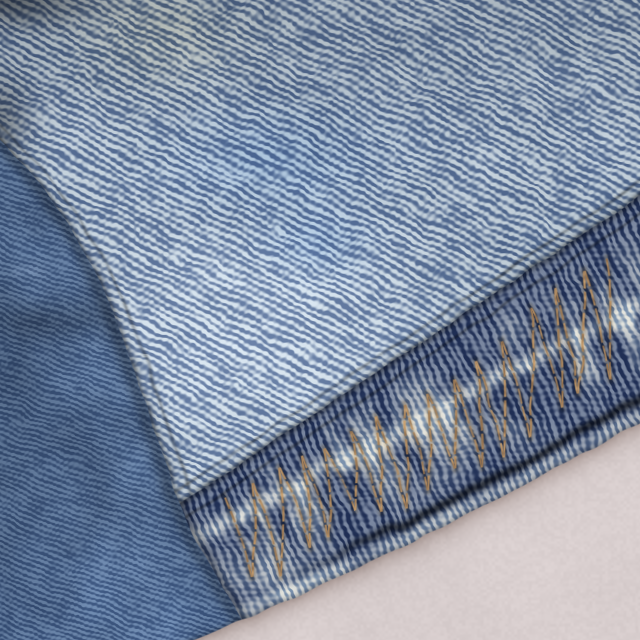
Give the GLSL for this texture, as a WebGL 2 fragment shader.

```glsl
#version 300 es
precision highp float;
uniform vec2 u_resolution;
out vec4 fragColor;

float hash(vec2 p) { return fract(sin(dot(p, vec2(127.1, 311.7))) * 43758.5453); }

float noise(vec2 p) {
  vec2 i = floor(p), f = fract(p);
  f = f * f * (3.0 - 2.0 * f);
  return mix(mix(hash(i), hash(i + vec2(1, 0)), f.x),
             mix(hash(i + vec2(0, 1)), hash(i + vec2(1, 1)), f.x), f.y);
}

float fbm(vec2 p) {
  return 0.53 * noise(p) + 0.30 * noise(p * 2.1 + 7.1) + 0.17 * noise(p * 4.3 + 3.7);
}

float line(float d, float width) { return exp(-d * d / (width * width)); }

float blob(vec2 p, vec2 center, vec2 size) {
  vec2 d = (p - center) / size;
  return exp(-dot(d, d));
}

// Diagonal weave: straight ribs of uneven thread, crossed by fine nubs
float twill(vec2 p, vec2 normal, float freq) {
  normal = normalize(normal);
  vec2 q = vec2(dot(p, normal), dot(p, vec2(-normal.y, normal.x))) * freq;
  q.x += 0.7 * noise(p * 17.0) + 0.35 * noise(p * 60.0);
  float rib = sin(6.2832 * q.x + 0.9 * noise(q * 1.3));
  float nub = sin(6.2832 * (q.y * 1.1 + q.x * 0.5) + 3.0 * noise(q * 0.6));
  float yarn = noise(q * vec2(2.0, 0.45)) + noise(q * vec2(2.6, 1.9) + 9.0) - 1.0;
  return smoothstep(-1.2, 1.2, rib * (0.65 + 0.6 * noise(p * 33.0)) + 0.28 * nub + 1.1 * yarn);
}

float streakY(float x) { return 0.167 + 0.53 * (x - 0.325); }

vec2 peak(float k) {
  float x = 0.354 + 0.0395 * k + 0.012 * (hash(vec2(k, 4.0)) - 0.5);
  return vec2(x, streakY(x) + 0.036 + 0.06 * smoothstep(0.72, 0.9, x) + 0.012 * hash(vec2(k, 8.0)));
}

vec3 lightPanel(vec2 p, float seam, float band) {
  float fade = fbm(p * vec2(6.0, 9.0) + 3.0) * 0.7 + 0.3 * fbm(p * 28.0);
  float bleach = 0.75 * blob(p, vec2(0.36, 0.47), vec2(0.32, 0.22)) + 0.9 * (fade - 0.5);
  float weave = twill(p, vec2(0.45, 0.89), 88.0);
  vec3 col = mix(vec3(0.31, 0.40, 0.55) + 0.13 * bleach, vec3(0.76, 0.81, 0.85) + 0.12 * bleach, weave);
  // Blue and yellowed patches
  col *= mix(vec3(1), vec3(0.88, 0.94, 1.0), blob(p, vec2(0.43, 0.75), vec2(0.15, 0.08)));
  col *= mix(vec3(1), vec3(0.90, 0.95, 1.0), blob(p, vec2(0.50, 0.62), vec2(0.08, 0.05)));
  col *= mix(vec3(1), vec3(1.04, 1.01, 0.94), blob(p, vec2(0.25, 0.95), vec2(0.12, 0.08)));
  // Folded corner and creases
  col *= 1.0 - 0.45 * blob(p, vec2(0.0, 1.0), vec2(0.14, 0.04));
  col *= 1.0 - 0.32 * blob(p, vec2(0.0, 0.81), vec2(0.05, 0.07));
  col *= 1.0 - 0.10 * smoothstep(0.72, 1.0, p.y);
  // Broken topstitching and turned edges
  float gap = 0.5 + 0.7 * noise(p * 65.0);
  col *= 1.0 - gap * (0.28 * line(seam - 0.020, 0.003) + 0.35 * line(seam, 0.005));
  col *= 1.0 - gap * (0.32 * line(band - 0.019, 0.003) + 0.40 * line(band, 0.005));
  return col * (1.0 - 0.10 * smoothstep(0.024, 0.0, min(seam, band)));
}

vec3 sidePanel(vec2 p, float seam) {
  float weave = twill(p, vec2(0.35, 0.94), 120.0);
  float fade = fbm(p * vec2(9.0, 7.0));
  vec3 col = mix(vec3(0.19, 0.28, 0.43), vec3(0.43, 0.53, 0.66), weave * 0.75 + fade * 0.2);
  col *= 0.82 + 0.30 * fade + 0.12 * smoothstep(0.25, 0.0, p.y);
  col += 0.12 * blob(p, vec2(0.05, 0.575), vec2(0.03, 0.01)) * noise(p * 80.0);
  col *= 1.0 - 0.18 * blob(p, vec2(0.08, 0.50), vec2(0.12, 0.03));
  return col * (1.0 - 0.25 * line(seam + 0.006, 0.012));
}

vec3 hemBand(vec2 p, float seam, float band, float hem) {
  float weave = twill(p, vec2(0.91, 0.41), 86.0);
  float above = p.y - streakY(p.x);
  float mottle = fbm(vec2(p.x * 21.0 + p.y * 9.0, p.y * 10.0));
  float wear = 0.75 * line(above + 0.015, 0.09) * smoothstep(0.42, 0.68, mottle);
  wear += 0.75 * line(above + 0.03 * (mottle - 0.5), 0.016) * (0.6 + 0.6 * noise(p * 24.0));
  wear += 0.45 * blob(p, vec2(0.40, 0.10), vec2(0.10, 0.04));
  wear *= smoothstep(0.0, 0.05, -band);
  wear = clamp(wear + 0.6 * smoothstep(0.028, 0.012, hem) * (0.4 + mottle), 0.0, 1.0);
  vec3 col = mix(mix(vec3(0.12, 0.18, 0.33), vec3(0.54, 0.59, 0.68), weave * 0.85),
                 mix(vec3(0.48, 0.57, 0.68), vec3(0.90, 0.90, 0.87), weave), wear);
  // Dark folds at the seam and along the hem
  col *= 1.0 - 0.6 * line(hem - 0.032 + 0.01 * (mottle - 0.5), 0.008) * smoothstep(0.42, 0.65, p.x);
  col *= 1.0 - 0.3 * line(band + 0.024, 0.003) - 0.35 * line(band, 0.008);
  return col * (1.0 - 0.3 * line(seam, 0.012));
}

void main() {
  vec2 uv = gl_FragCoord.xy / u_resolution;
  float aa = 1.0 / min(u_resolution.x, u_resolution.y);
  vec2 p = uv + 0.005 * (vec2(noise(uv * 30.0), noise(uv * 30.0 + 50.0)) - 0.5);
  // Signed distances to the curved seam, the band seam and the hem
  float s = p.y - 0.31, h = p.x - 0.306;
  float seam = (p.x - 0.247 - s * (-0.33 + s * (0.176 - 1.26 * s))) * 0.85;
  float band = (p.y - 0.024 - 0.67 * p.x) * 0.83;
  float hem = (p.y - h * (0.42 + 0.10 * h)) * 0.89;
  vec3 denim = mix(hemBand(p, seam, band, hem), lightPanel(p, seam, band), smoothstep(-aa, aa, band));
  denim = mix(sidePanel(p, seam), denim, smoothstep(-aa, aa, seam));
  // Leaning zigzag of dashed thread
  float cover = 0.0, shade = 0.0;
  for (int i = 0; i < 30; i++) {
    float k = float(i / 2);
    vec2 top = peak(k), a = i % 2 == 0 ? top : peak(k + 1.0);
    float x = top.x + 0.038 + 0.012 * hash(vec2(k, 2.0));
    vec2 ab = vec2(x, streakY(x) - 0.085 - 0.045 * hash(vec2(k, 6.0))) - a;
    float t = clamp(dot(p - a, ab) / dot(ab, ab), 0.0, 1.0);
    float d = length(p - a - ab * t - vec2(0.004 * sin(3.1416 * t), 0.0));
    float dash = smoothstep(0.02, 0.14, abs(fract(t * 6.0 + 0.5) - 0.5));
    cover = max(cover, dash * (1.0 - smoothstep(0.0017 - aa, 0.0017 + aa, d)));
    shade = max(shade, line(d, 0.005));
  }
  denim *= 1.0 - shade * vec3(0.10, 0.17, 0.26);
  vec3 thread = mix(vec3(0.56, 0.42, 0.28), vec3(0.80, 0.63, 0.43), noise(p * 150.0));
  denim = mix(denim, thread, cover * 0.9);
  // Pale cloth below, shaded beside the hem
  vec3 cloth = vec3(0.85, 0.81, 0.81) + 0.05 * (fbm(p * 5.0) - 0.5) + 0.03 * (noise(p * 210.0) - 0.5);
  cloth *= 1.0 - vec3(0.24, 0.28, 0.30) * exp(-max(-hem, 0.0) / 0.016);
  vec3 col = mix(cloth, denim * (1.0 - 0.2 * line(hem, 0.005)), smoothstep(-aa, aa, hem));
  fragColor = vec4(clamp(col, 0.0, 1.0), 1.0);
}
```
